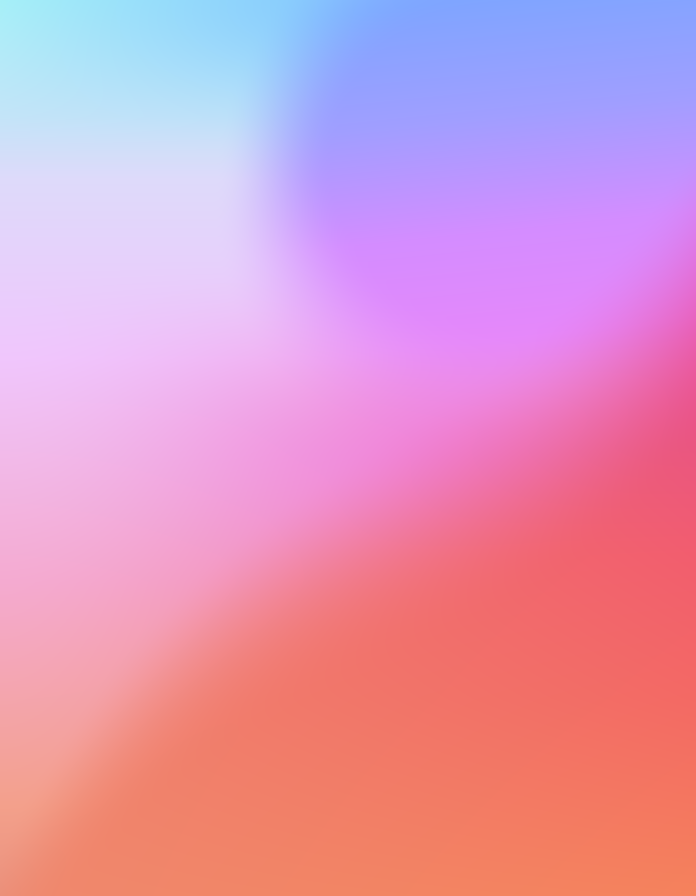
Write a Shadertoy shader that draws this background.

```glsl
// Pale field, from the top down
const vec3 CYAN   = vec3(0.65, 0.94, 0.97);
const vec3 ICE    = vec3(0.765, 0.894, 0.973);
const vec3 LILAC  = vec3(0.87, 0.855, 0.98);
const vec3 ORCHID = vec3(0.94, 0.776, 0.99);
const vec3 BLUSH  = vec3(0.957, 0.667, 0.816);
const vec3 PEACH  = vec3(0.953, 0.627, 0.545);
const vec3 CLAY   = vec3(0.92, 0.57, 0.49);
const vec3 SKY    = vec3(0.49, 0.745, 1.0);
const vec3 PINK   = vec3(0.94, 0.49, 0.84);
const vec3 CORAL  = vec3(0.953, 0.50, 0.463);

// Violet lobe, from the top down
const vec3 AZURE   = vec3(0.50, 0.645, 1.0);
const vec3 PERI    = vec3(0.627, 0.62, 1.0);
const vec3 VIOLET  = vec3(0.83, 0.55, 1.0);
const vec3 FUCHSIA = vec3(0.90, 0.53, 0.98);
const vec3 CANDY   = vec3(0.93, 0.50, 0.86);

// Warm slope, from the bottom up
const vec3 ORANGE  = vec3(0.96, 0.51, 0.36);
const vec3 TOMATO  = vec3(0.953, 0.412, 0.392);
const vec3 RED     = vec3(0.949, 0.365, 0.431);
const vec3 CRIMSON = vec3(0.918, 0.337, 0.502);
const vec3 MAGENTA = vec3(0.91, 0.282, 0.686);
const vec3 DUSK    = vec3(0.933, 0.541, 0.447);

// Shapes
const vec2  LOBE_CENTRE   = vec2(0.56, 0.805);
const float LOBE_RADIUS   = 0.254;
const vec2  LOBE_SOFTNESS = vec2(0.065, 0.10);  // upper, lower
const float LOBE_TILT     = 0.08;
const vec2  SLOPE_CENTRE  = vec2(0.55, 0.385);
const vec2  SLOPE_BEND    = vec2(0.42, 1.1);    // linear, cubic
const vec2  SLOPE_SOFTNESS = vec2(0.09, 0.17);  // left, right

// Linear ramp from 0 at a to 1 at b; a may exceed b
float rise(float a, float b, float x) {
    return clamp((x - a) / (b - a), 0.0, 1.0);
}

// Soft coverage: 1 where the distance is well below zero
float cover(float dist, float softness) {
    return 1.0 - smoothstep(-softness, softness, dist);
}

vec3 paleField(vec2 uv) {
    vec3 col = mix(CLAY, PEACH, rise(0.0, 0.1, uv.y));
    col = mix(col, BLUSH, rise(0.1, 0.35, uv.y));
    col = mix(col, ORCHID, rise(0.35, 0.6, uv.y));
    col = mix(col, LILAC, rise(0.6, 0.8, uv.y));
    col = mix(col, ICE, rise(0.8, 0.87, uv.y));
    col = mix(col, CYAN, rise(0.87, 1.0, uv.y));

    // Blue along the top, rose towards the right
    col = mix(col, SKY, rise(0.0, 0.6, uv.x) * smoothstep(0.82, 1.0, uv.y));
    vec3 rose = mix(CORAL, PINK, smoothstep(0.2, 0.5, uv.y));
    float roseAmount = smoothstep(0.0, 0.75, uv.x)
                     * (1.0 - smoothstep(0.48, 0.72, uv.y));
    return mix(col, rose, roseAmount);
}

vec3 violetLobe(vec2 uv) {
    float h = uv.y + LOBE_TILT * (0.7 - uv.x);
    vec3 col = mix(CANDY, FUCHSIA, rise(0.52, 0.62, h));
    col = mix(col, VIOLET, rise(0.62, 0.74, h));
    col = mix(col, PERI, rise(0.74, 0.87, h));
    return mix(col, AZURE, rise(0.87, 1.0, h));
}

vec3 warmSlope(vec2 uv) {
    vec3 col = mix(ORANGE, TOMATO, rise(0.0, 0.22, uv.y));
    col = mix(col, RED, rise(0.22, 0.38, uv.y));
    col = mix(col, CRIMSON, rise(0.38, 0.5, uv.y));
    col = mix(col, MAGENTA, rise(0.5, 0.75, uv.y));
    return mix(col, DUSK, 0.8 * (1.0 - uv.x));
}

// Half disc that runs on to the right
float lobeMask(vec2 p) {
    vec2 q = p - LOBE_CENTRE;
    float dist = length(vec2(min(q.x, 0.0), q.y)) - LOBE_RADIUS;
    float low = smoothstep(0.8, 0.55, 0.0) + rise(0.8, 0.55, p.y);
    low = rise(0.8, 0.55, p.y);
    return cover(dist, mix(LOBE_SOFTNESS.x, LOBE_SOFTNESS.y, low));
}

// Area below a cubic curve
float slopeMask(vec2 uv) {
    float d = uv.x - SLOPE_CENTRE.x;
    float edge = SLOPE_CENTRE.y + d * (SLOPE_BEND.x + SLOPE_BEND.y * d * d);
    return cover(uv.y - edge, mix(SLOPE_SOFTNESS.x, SLOPE_SOFTNESS.y, uv.x));
}

void mainImage(out vec4 fragColor, in vec2 fragCoord) {
    vec2 uv = fragCoord / iResolution.xy;
    vec2 p = fragCoord / iResolution.y;

    vec3 col = paleField(uv);
    col = mix(col, violetLobe(uv), lobeMask(p));
    col = mix(col, warmSlope(uv), slopeMask(uv));
    fragColor = vec4(col, 1.0);
}
```
